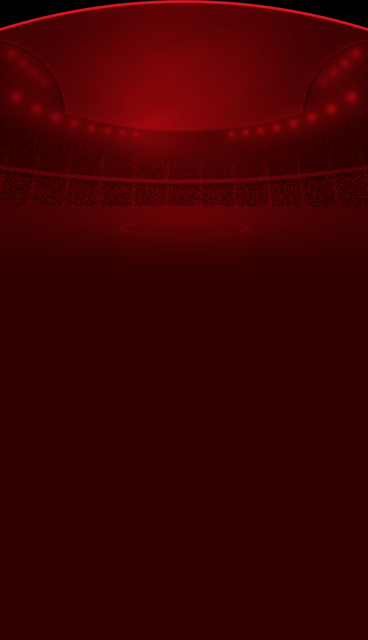
Give the GLSL for this background, as a WebGL 2 fragment shader.

```glsl
#version 300 es
precision highp float;

uniform vec2 u_resolution;
out vec4 fragColor;

float hash(vec2 p) {
    return fract(sin(dot(p, vec2(127.1, 311.7))) * 43758.5453);
}

float noise(vec2 p) {
    vec2 i = floor(p), f = fract(p);
    f = f * f * (3.0 - 2.0 * f);
    return mix(mix(hash(i), hash(i + vec2(1, 0)), f.x),
               mix(hash(i + vec2(0, 1)), hash(i + vec2(1, 1)), f.x), f.y);
}

float fbm(vec2 p) {
    float sum = 0.0, amp = 0.5;
    for (int i = 0; i < 4; i++) {
        sum += amp * noise(p);
        p = p * 2.03 + 7.1;
        amp *= 0.5;
    }
    return sum;
}

// Soft stroke around a signed distance
float stroke(float d, float halfWidth, float aa) {
    return 1.0 - smoothstep(halfWidth - aa, halfWidth + aa, abs(d));
}

float glow(vec2 d, float radius) {
    return exp(-dot(d, d) / (radius * radius));
}

// Floodlights: a row under the roof and a short one up each truss
float floodlights(vec2 q) {
    float sum = 0.0;
    for (int i = 0; i < 8; i++) {
        float k = float(i);
        float a = 0.13 + 0.036 * k + 0.0015 * k * k;
        vec2 d = q - vec2(a, 0.37 - 0.3 * a * a - a * a * a * a);
        float size = 0.007 + 0.0012 * k;
        sum += (0.16 + 0.012 * k) * glow(d, size) + 0.07 * glow(d, size * 3.0);
    }
    for (int i = 0; i < 4; i++) {
        vec2 d = q - vec2(0.468 - 0.03 * float(i), 0.145 + 0.026 * float(i));
        sum += (0.16 - 0.03 * float(i)) * glow(d, 0.013) + 0.07 * glow(d, 0.035);
    }
    return sum;
}

void main() {
    // Units of canvas width; y runs down from the top
    float aa = 0.8 / u_resolution.x;
    vec2 p = vec2(gl_FragCoord.x, u_resolution.y - gl_FragCoord.y) / u_resolution.x;
    float s = p.x - 0.5, a = abs(s), s2 = s * s;
    vec2 q = vec2(a, p.y);
    float center = exp(-pow((s + 0.03) / 0.33, 2.0));

    // Sky with a warm middle and faint clouds
    float sky = 0.21 + center * (0.15 + 0.16 * smoothstep(0.0, 0.28, p.y));
    sky += 0.09 * center * (fbm(p * vec2(5.0, 13.0) + s * 3.0) - 0.5);

    // Side trusses with crossed struts
    float arch = (length((q - vec2(0.53, 0.32)) / vec2(0.21, 0.215)) - 1.0) * 0.21;
    float inArch = 1.0 - smoothstep(-aa, aa, arch);
    vec2 lattice = abs(fract(vec2(a + p.y, a - p.y) * 24.0) - 0.5);
    float struts = 1.0 - smoothstep(0.03, 0.09, min(lattice.x, lattice.y));
    sky = mix(sky, 0.23 + 0.03 * struts, inArch * 0.8);
    sky += 0.06 * stroke(arch, 0.002, aa) - 0.04 * stroke(arch + 0.007, 0.003, aa);

    // Upper stand below the curved roof rim
    float rim = p.y - (0.355 - 0.47 * s2);
    float ledge = p.y - (0.493 - 0.155 * s2);
    float upper = 0.21 + 0.13 * center - 0.04 * smoothstep(0.03, 0.13, rim);
    float crowd = hash(floor(p * vec2(290.0, 330.0)));
    upper += 0.09 * (crowd - 0.5) * smoothstep(0.05, 0.09, rim);
    float aisle = abs(fract(s / (0.75 + 0.5 * p.y) * 11.0) - 0.5);
    float aisles = 1.0 - smoothstep(0.03, 0.08, aisle);
    upper += 0.05 * aisles * smoothstep(-0.075, -0.02, ledge);
    float red = mix(sky, upper, smoothstep(-0.006, 0.006, rim));
    red += 0.04 * stroke(rim, 0.002, aa) * (1.0 - inArch);
    red += 0.12 * glow(vec2(s + 0.09, (p.y - 0.37) * 1.6), 0.09);

    // Lower stand and the bright ledge above it
    float lower = 0.22 + 0.08 * center + 0.16 * (crowd - 0.5) + 0.05 * aisles;
    red = mix(red, lower, smoothstep(-aa, aa, ledge));
    red -= 0.05 * stroke(ledge - 0.011, 0.005, 0.003);
    red = mix(red, 0.31 + 0.15 * center, stroke(ledge, 0.005, aa + 0.001));

    red += floodlights(q) * (s > 0.0 ? 1.15 : 0.85);

    // Pitch fading into the plain ground
    float fade = 1.0 - smoothstep(0.55, 0.75, p.y);
    float pitch = 0.19 + fade * (0.05 + 0.17 * exp(-s2 / 0.1));
    red = mix(red, pitch, smoothstep(-aa, aa, p.y - 0.563));
    red += 0.08 * center * stroke(p.y - 0.561, 0.002, aa);
    vec2 c = p - vec2(0.502, 0.62);
    float ring = (length(c / vec2(0.17, 0.022)) - 1.0) * 0.022;
    red += 0.07 * stroke(ring, 0.001, aa);
    red += 0.06 * glow(c / vec2(3.0, 1.0), 0.002);

    // Deep red ramp, then the curved top edge with black corners
    vec3 color = vec3(red, max(red - 0.19, 0.0) * vec2(0.06, 0.11));
    float dome = p.y - (0.004 + 0.305 * s2);
    color = mix(vec3(0.005, 0.0, 0.0), color, smoothstep(-aa, aa, dome));
    color += vec3(0.1, 0.0, 0.01) * exp(-abs(dome) / 0.008) * step(0.0, dome);
    color = mix(color, vec3(0.84, 0.09, 0.14), stroke(dome, 0.0038, aa));
    fragColor = vec4(color, 1.0);
}
```
